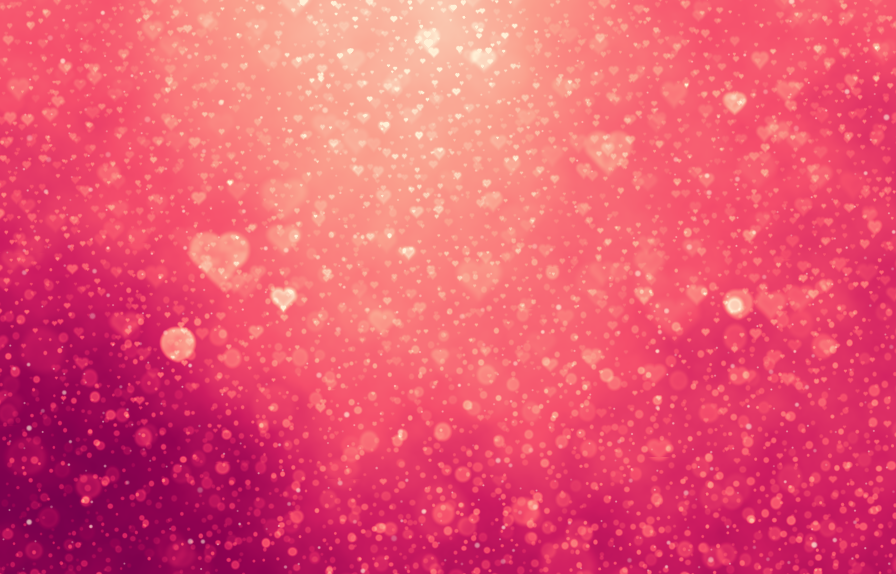
Give the GLSL for this background, as a WebGL 2 fragment shader.

```glsl
#version 300 es
precision highp float;
// Warm peach glow fading to deep magenta, strewn with bokeh hearts, discs and sparkles.

uniform vec2 u_resolution;
out vec4 outColor;

#define LAYERS 7          // bokeh layers, from large and faint to small and bright
#define CELL_SIZE 0.24    // cell of the largest layer, in canvas heights
#define CELL_SHRINK 0.67  // size ratio between layers
#define DENSITY 0.72      // share of cells that hold a shape
#define CLOUD 1.1         // strength of the cloudy mottling
#define SPARKLE_CELL 0.034
#define SPARKLE_SHARE 0.42

// Colour ramp from shadow to cream; tone 0 is the second entry.
const vec3 RAMP[8] = vec3[8](
  vec3(0.40, 0.00, 0.29), vec3(0.58, 0.01, 0.32),
  vec3(0.81, 0.11, 0.38), vec3(0.96, 0.30, 0.42),
  vec3(0.98, 0.47, 0.48), vec3(0.98, 0.62, 0.55),
  vec3(0.98, 0.75, 0.66), vec3(1.00, 0.94, 0.84));

vec3 toneColor(float tone) {
  float t = clamp(tone + 1.0, 0.0, 6.999);
  int i = int(t);
  return mix(RAMP[i], RAMP[i + 1], fract(t));
}

vec3 hash3(vec2 p) {
  vec3 q = fract(p.xyx * vec3(0.1031, 0.1030, 0.0973));
  q += dot(q, q.yxz + 33.33);
  return fract((q.xxy + q.yzz) * q.zyx);
}

float noise(vec2 p) {
  vec2 i = floor(p), f = fract(p);
  f = f * f * (3.0 - 2.0 * f);
  float low = mix(hash3(i).x, hash3(i + vec2(1, 0)).x, f.x);
  float high = mix(hash3(i + vec2(0, 1)).x, hash3(i + vec2(1, 1)).x, f.x);
  return mix(low, high, f.y);
}

float fbm(vec2 p) {
  float sum = 0.0, amp = 0.5;
  for (int i = 0; i < 4; i++) {
    sum += amp * noise(p);
    p = mat2(1.6, 1.2, -1.2, 1.6) * p + 7.3;
    amp *= 0.5;
  }
  return sum;
}

float blob(vec2 p, vec2 center, vec2 size) {
  vec2 d = (p - center) / size;
  return exp(-dot(d, d));
}

// Signed distance to a heart about 1.2 wide, centred on the origin.
float heart(vec2 p) {
  p = vec2(abs(p.x), p.y + 0.55);
  if (p.x + p.y > 1.0) return length(p - vec2(0.25, 0.75)) - 0.3536;
  vec2 a = p - vec2(0.0, 1.0), b = p - 0.5 * max(p.x + p.y, 0.0);
  return sqrt(min(dot(a, a), dot(b, b))) * sign(p.x - p.y);
}

// Soft shape with a faint rim; heartness blends from disc to heart.
float bokeh(vec2 d, float radius, float heartness, float blur) {
  vec2 q = d / radius;
  float dist = mix(length(q) - 1.0, heart(q / 1.65) * 1.65, heartness);
  float edge = blur + 1.0 / (u_resolution.y * radius);
  float fill = 1.0 - smoothstep(-edge, edge, dist);
  return fill * (0.8 + 0.2 * smoothstep(-0.6, -0.1, dist));
}

void main() {
  vec2 uv = gl_FragCoord.xy / u_resolution;
  vec2 p = gl_FragCoord.xy / u_resolution.y;

  // Broad light: glow from the top, warm middle, dark lower left.
  float tone = 0.45 + 1.6 * uv.y
    + 2.8 * blob(uv, vec2(0.43, 1.0), vec2(0.24, 0.45))
    + 1.3 * blob(uv, vec2(0.50, 0.4), vec2(0.33, 0.35))
    - 1.3 * blob(uv, vec2(0.00, 0.2), vec2(0.33, 0.35));
  tone += CLOUD * (fbm(p * 5.0 + 3.0) - 0.47);
  tone += 0.5 * CLOUD * (fbm(p * 17.0) - 0.47);

  // Scattered bokeh on turned grids, more heart-shaped towards the top.
  float heartChance = smoothstep(0.1, 0.7, uv.y);
  for (int i = 0; i < LAYERS; i++) {
    float depth = float(i) / float(LAYERS - 1);
    float cell = CELL_SIZE * pow(CELL_SHRINK, float(i));
    float angle = 0.4 + 1.7 * float(i);
    mat2 turn = mat2(cos(angle), sin(angle), -sin(angle), cos(angle));
    vec2 g = turn * p / cell + 31.7 + 13.0 * float(i);
    vec3 place = hash3(floor(g)), look = hash3(floor(g) + 57.0);
    float radius = mix(0.09, 0.25, look.x * look.x);
    vec2 center = mix(vec2(radius * 1.3), vec2(1.0 - radius * 1.3), place.xy);
    vec2 d = (fract(g) - center) * turn * cell;
    d.x *= 0.9 + 0.25 * look.z;
    float mask = bokeh(d, radius * cell, step(look.z, heartChance), mix(0.22, 0.12, depth));
    float lift = mix(0.45, 1.9, depth) * (0.35 + 0.9 * look.y * look.y);
    tone += lift * mask * step(place.z, DENSITY);
  }

  // Main foreground shapes.
  float grain = 0.75 + 0.5 * noise(p * 90.0);
  tone += 1.1 * grain * bokeh(p - vec2(1.06, 0.733), 0.041, 1.0, 0.10);
  tone += 1.7 * grain * bokeh(p - vec2(0.382, 0.547), 0.052, 1.0, 0.08);
  tone += 2.7 * grain * bokeh(p - vec2(0.310, 0.400), 0.030, 0.2, 0.08);
  tone += 2.0 * grain * bokeh(p - vec2(1.280, 0.820), 0.020, 0.8, 0.12);
  tone += 1.5 * bokeh(p - vec2(1.286, 0.470), 0.026, 0.3, 0.10);
  tone += 3.0 * bokeh(p - vec2(1.280, 0.468), 0.014, 0.0, 0.25);
  tone += 3.0 * bokeh(p - vec2(0.494, 0.478), 0.022, 1.0, 0.15);

  // Fine cream sparkles.
  vec2 g = p / SPARKLE_CELL + 91.0;
  vec3 place = hash3(floor(g)), look = hash3(floor(g) + 19.0);
  float radius = SPARKLE_CELL * mix(0.03, 0.13, pow(look.x, 5.0));
  vec2 d = (fract(g) - mix(vec2(0.15), vec2(0.85), place.xy)) * SPARKLE_CELL;
  float sparkle = bokeh(d, radius, 0.0, 0.3) * step(place.z, SPARKLE_SHARE);

  vec3 color = mix(toneColor(tone), RAMP[7], sparkle * (0.35 + 0.6 * look.y));
  outColor = vec4(color, 1.0);
}
```
